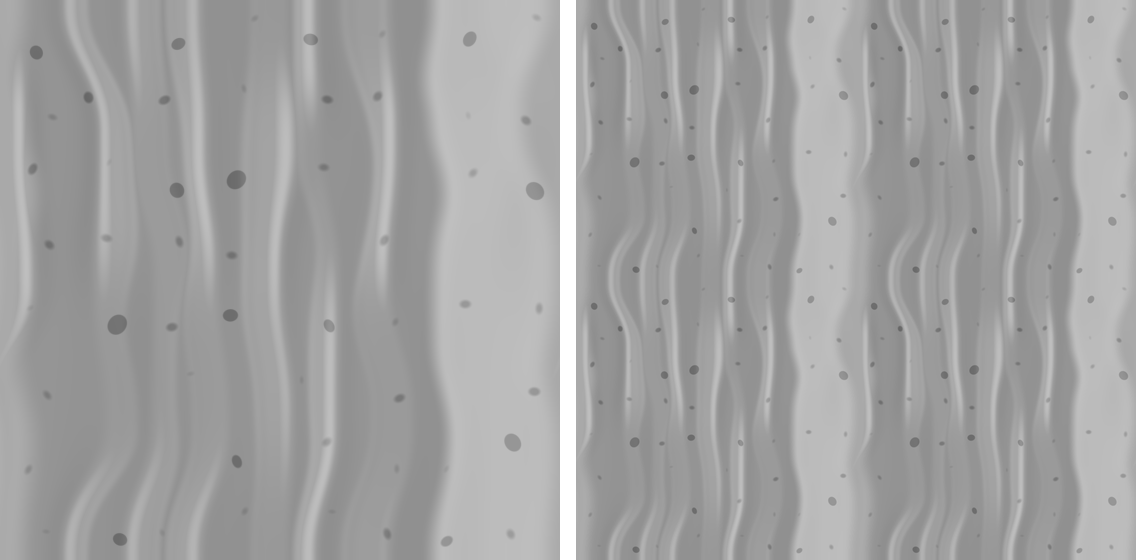
Left: one tile. Right: repeated 2 by 2.
Give the GLSL for this texture, as a WebGL 2 fragment shader.

```glsl
#version 300 es
precision highp float;
// Tileable grey vertical flow: meandering soft ridges, one broad pale band, scattered dark specks.

#define BASE_TONE 0.575
#define PALE_TONE 0.74
#define RIDGE_COUNT 7
#define RIDGE_SPAN 0.74
#define SHARED_SWAY 0.075
#define OWN_SWAY 0.07
#define BAND_START 0.765
#define BAND_WIDTH 0.25
#define SPECK_CELLS 8.0
#define SPECK_DENSITY 0.72
#define SPECK_RADIUS 0.0185
#define SPECK_DEPTH 0.15

uniform vec2 u_resolution;
out vec4 fragColor;

float hash(vec2 cell, float seed) {
  vec3 q = fract(vec3(cell, seed) * vec3(0.1031, 0.1130, 0.0973) + 0.17);
  q += dot(q, q.yzx + 33.33);
  return fract((q.x + q.y) * q.z);
}

// Value noise that repeats over the unit square.
float wrapNoise(vec2 uv, vec2 cells, float seed) {
  vec2 p = uv * cells;
  vec2 i = floor(p);
  vec2 f = p - i;
  f = f * f * f * (f * (f * 6.0 - 15.0) + 10.0);
  vec2 a = mod(i, cells);
  vec2 b = mod(i + 1.0, cells);
  return mix(mix(hash(a, seed), hash(vec2(b.x, a.y), seed), f.x),
             mix(hash(vec2(a.x, b.y), seed), hash(b, seed), f.x), f.y);
}

float alongY(float y, float cells, float seed) {
  return wrapNoise(vec2(0.0, y), vec2(1.0, cells), seed);
}

float wrapSigned(float x) {
  return fract(x + 0.5) - 0.5;
}

float bell(float x, float width) {
  return exp(-x * x / (width * width));
}

// Steep face, bright crest, dim shoulder and a thin lip at its far side.
float ridge(float d, float spread, float height) {
  float face = smoothstep(-0.018, 0.006, d);
  float crest = bell(d - 0.008, 0.016) * height;
  float shoulder = 0.42 * (1.0 - smoothstep(spread * 0.6, spread + 0.012, d));
  float lip = 0.28 * bell(d - spread, 0.009);
  return face * max(crest, (shoulder + lip) * (0.35 + 0.65 * height));
}

// Pale plateau that steps down to a mid tone, then fades out.
float broadBand(float x, float y) {
  float d = wrapSigned(x - BAND_START - OWN_SWAY * (alongY(y, 5.0, 71.0) - 0.5));
  float stepAt = BAND_WIDTH * (0.58 + 0.3 * alongY(y, 4.0, 73.0));
  float rise = smoothstep(-0.02, 0.022, d);
  float drop = 0.38 * smoothstep(stepAt - 0.015, stepAt + 0.03, d);
  float fade = 1.0 - smoothstep(BAND_WIDTH, BAND_WIDTH + 0.055, d);
  float gloss = 0.09 * bell(d - 0.02, 0.018) + 0.07 * bell(d - stepAt + 0.025, 0.02);
  return rise * fade * (0.93 - drop + gloss);
}

// One rotated, slightly lumpy speck per occupied cell; small ones are blurred.
float specks(vec2 uv) {
  vec2 p = uv * SPECK_CELLS;
  vec2 cell = mod(floor(p), SPECK_CELLS);
  vec2 centre = 0.24 + 0.52 * vec2(hash(cell, 11.0), hash(cell, 12.0));
  vec2 d = (fract(p) - centre) / SPECK_CELLS;
  float size = hash(cell, 13.0);
  float turn = 6.2832 * hash(cell, 14.0);
  d = mat2(cos(turn), -sin(turn), sin(turn), cos(turn)) * d;
  d.y *= mix(1.7, 1.08, size);
  float radius = SPECK_RADIUS * mix(0.3, 1.0, size * size);
  float lump = 1.0 + 0.05 * sin(2.0 * atan(d.y, d.x + 1e-6) + turn);
  float blur = max(mix(radius * 0.8, 0.0015, smoothstep(0.35, 0.75, size)), 1.0 / u_resolution.y);
  float disc = 1.0 - smoothstep(-blur, blur, length(d) - radius * lump);
  float strength = mix(0.3, 1.0, smoothstep(0.1, 0.65, size));
  return disc * strength * step(hash(cell, 15.0), SPECK_DENSITY);
}

void main() {
  vec2 uv = gl_FragCoord.xy / u_resolution;
  float x = uv.x + SHARED_SWAY * (wrapNoise(uv, vec2(3.0, 4.0), 3.0) - 0.5);

  // Ridges and the shade beside their steep faces.
  float light = broadBand(x, uv.y);
  float shade = 0.0;
  for (int i = 0; i < RIDGE_COUNT; i++) {
    float id = float(i);
    float seed = 20.0 + 5.0 * id;
    float home = (id + 0.25 + 0.5 * hash(vec2(id, 2.0), 5.0)) * RIDGE_SPAN / float(RIDGE_COUNT);
    float sway = OWN_SWAY * (alongY(uv.y, 4.0, seed) - 0.5);
    float side = hash(vec2(id, 7.0), 6.0) < 0.5 ? -1.0 : 1.0;
    float d = side * wrapSigned(x - home - sway);
    float spread = mix(0.018, 0.085, alongY(uv.y, 3.0, seed + 1.0));
    float height = smoothstep(0.05, 0.75, alongY(uv.y, 3.0, seed + 2.0));
    light = max(light, ridge(d, spread, height));
    shade = max(shade, bell(d + 0.026, 0.018) * height);
  }

  // Slow streaks keep the flat areas from being uniform.
  float streak = wrapNoise(vec2(x, uv.y), vec2(13.0, 3.0), 9.0) - 0.5;
  float tone = mix(BASE_TONE, PALE_TONE, light);
  tone += 0.022 * streak - 0.016 * shade * (1.0 - light);
  tone -= SPECK_DEPTH * specks(uv);
  fragColor = vec4(vec3(tone), 1.0);
}
```
